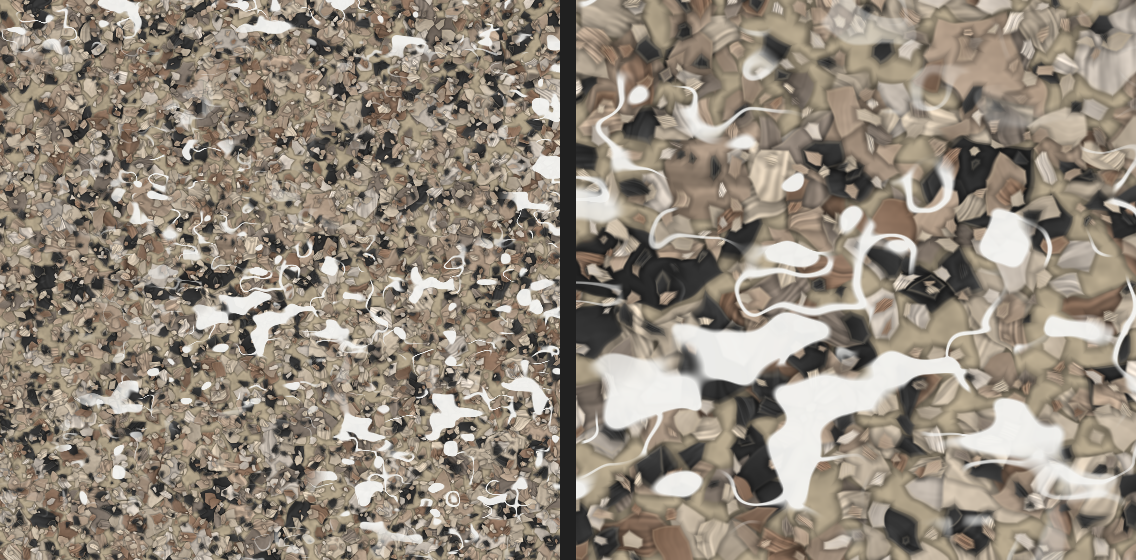
Left: the whole. Right: its middle third, enlarged.
A three.js fragment shader for this texture:

```glsl
varying vec2 vUv;

#define EDGE_SOFTNESS 0.0011
#define SHADOW_WIDTH 0.0045
#define SHADOW_DEPTH 0.24
#define RAGGEDNESS 0.006
#define GLARE_AMOUNT 0.95
#define RESIN vec3(0.69, 0.635, 0.535)
#define CHARCOAL vec3(0.195, 0.195, 0.195)
#define BROWN vec3(0.53, 0.425, 0.35)
#define TAUPE vec3(0.50, 0.455, 0.415)
#define TAN vec3(0.665, 0.585, 0.51)
#define CREAM vec3(0.75, 0.695, 0.62)
#define PALE vec3(0.79, 0.75, 0.705)

const float TAU = 6.2831853;

float hash(vec2 p) {
  return fract(sin(dot(p, vec2(127.1, 311.7))) * 43758.5453);
}

float noise(vec2 p) {
  vec2 i = floor(p), f = fract(p);
  f = f * f * (3.0 - 2.0 * f);
  return mix(mix(hash(i), hash(i + vec2(1.0, 0.0)), f.x),
             mix(hash(i + vec2(0.0, 1.0)), hash(i + 1.0), f.x), f.y);
}

vec2 rotate(vec2 p, float a) {
  float c = cos(a), s = sin(a);
  return vec2(c * p.x - s * p.y, s * p.x + c * p.y);
}

// Irregular convex chip: the overlap of six randomly placed half planes
float chipDistance(vec2 p, vec2 key, float radius) {
  float d = length(p) - 0.95;
  for (int i = 0; i < 6; i++) {
    float k = float(i);
    float a = (k + 0.75 * hash(key + k * 1.37)) * TAU / 6.0;
    float reach = radius * mix(0.55, 1.1, hash(key + k * 2.91 + 7.0));
    d = max(d, dot(p, vec2(cos(a), sin(a))) - reach);
  }
  return d;
}

// Stone colour for a random pick; darkShare is the portion of charcoal
vec3 chipColour(float pick, float darkShare) {
  if (pick < darkShare) return CHARCOAL;
  float t = (pick - darkShare) / (1.0 - darkShare);
  if (t < 0.14) return BROWN;
  if (t < 0.25) return TAUPE;
  if (t < 0.53) return TAN;
  if (t < 0.84) return CREAM;
  return PALE;
}

// Lays one size of chips over the colour below
void scatterChips(inout vec3 colour, vec2 uv, float count, float density,
                  float darkShare, float seed) {
  vec2 grid = uv * count + seed * 3.17;
  vec2 home = floor(grid);
  for (int y = -1; y <= 1; y++) {
    for (int x = -1; x <= 1; x++) {
      vec2 cell = home + vec2(float(x), float(y));
      vec2 key = cell + seed * 19.73;
      if (hash(key + 0.31) > density) continue;

      vec2 centre = cell + vec2(hash(key + 3.7), hash(key + 8.3));
      vec2 p = rotate(grid - centre, TAU * hash(key + 5.1));
      p *= vec2(mix(0.75, 1.0, hash(key + 6.7)), 1.2);
      float radius = mix(0.25, 0.62, hash(key + 9.9));
      float d = chipDistance(p, key, radius) / count;

      // Stone tone with fine parallel veins
      float pick = hash(key + 11.3);
      vec3 stone = chipColour(pick, darkShare);
      float veined = step(0.6, hash(key + 13.9));
      float vein = noise(vec2(p.x * 1.5, p.y * 13.0) + key * 5.0) - 0.5;
      stone *= mix(0.88, 1.1, hash(key + 15.7));
      stone *= 1.0 + vein * mix(0.06, 0.42, veined);
      stone += 0.035 * (p.x + p.y) / radius;

      // Contact shadow, body and thin resin rim
      float shadow = 1.0 - smoothstep(0.0, SHADOW_WIDTH, d);
      colour *= 1.0 - SHADOW_DEPTH * shadow;
      float rim = 1.0 - smoothstep(0.0, 0.0016, abs(d + 0.0008));
      stone = mix(stone, RESIN * 1.08, 0.32 * rim * hash(key + 17.1));
      float body = 1.0 - smoothstep(-EDGE_SOFTNESS, EDGE_SOFTNESS, d);
      colour = mix(colour, stone, body);
    }
  }
}

// Wet highlights: broken ridges and small blobs gathered in patches
float glare(vec2 uv) {
  vec2 bent = uv + 0.014 * vec2(noise(uv * 48.0), noise(uv * 48.0 + 31.0));
  float lean = 0.22 * (uv.x - 0.5) + 0.3 * abs(uv.y - 0.45);
  float patches = smoothstep(0.42, 0.85, noise(uv * 6.0 + 4.0) + lean);
  float ridge = 1.0 - abs(2.0 * noise(bent * vec2(38.0, 52.0)) - 1.0);
  float broken = smoothstep(0.5, 0.68, noise(bent * 34.0 + 17.0));
  float lines = smoothstep(0.86, 0.97, ridge) * broken;
  float blobs = smoothstep(0.74, 0.82, noise(bent * vec2(32.0, 44.0) + 53.0));
  return clamp(lines * (0.12 + patches) + blobs * patches * 1.3, 0.0, 1.0);
}

void main() {
  vec2 wobble = vec2(noise(vUv * 75.0), noise(vUv * 75.0 + 43.0)) - 0.5;
  vec2 uv = vUv + RAGGEDNESS * wobble;

  vec3 colour = RESIN * (0.93 + 0.14 * noise(vUv * 110.0));
  scatterChips(colour, uv, 34.0, 0.90, 0.16, 1.0);
  scatterChips(colour, uv, 15.0, 0.50, 0.14, 2.0);
  scatterChips(colour, uv, 23.0, 0.55, 0.19, 3.0);
  scatterChips(colour, uv, 38.0, 0.50, 0.19, 4.0);
  scatterChips(colour, uv, 62.0, 0.38, 0.20, 5.0);
  scatterChips(colour, uv, 105.0, 0.25, 0.24, 6.0);

  // Fine grain, then the gloss on top
  colour *= 0.97 + 0.06 * noise(vUv * 260.0);
  colour = mix(colour, vec3(0.96, 0.96, 0.95), GLARE_AMOUNT * glare(vUv));
  gl_FragColor = vec4(colour, 1.0);
}
```
